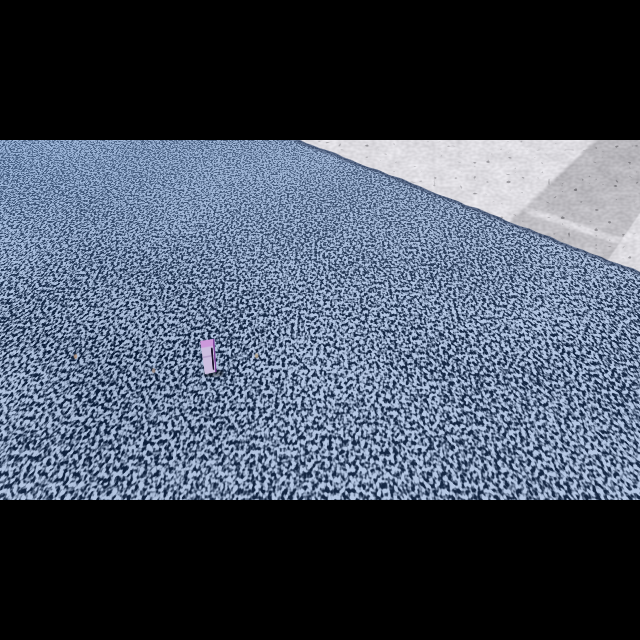
Write a three.js fragment shader that draws this texture.

```glsl
varying vec2 vUv;

vec2 hashGradient(vec2 cell) {
  vec3 h = fract(cell.xyx * vec3(0.1031, 0.1030, 0.0973));
  h += dot(h, h.yzx + 33.33);
  float angle = 6.2832 * fract((h.x + h.y) * h.z);
  return vec2(cos(angle), sin(angle));
}

float gradientNoise(vec2 p) {
  vec2 i = floor(p), f = fract(p);
  vec2 w = f * f * f * (f * (f * 6.0 - 15.0) + 10.0);
  vec2 e = vec2(1.0, 0.0);
  float low = mix(dot(hashGradient(i), f), dot(hashGradient(i + e), f - e), w.x);
  float high = mix(dot(hashGradient(i + e.yx), f - e.yx),
                   dot(hashGradient(i + 1.0), f - 1.0), w.x);
  return mix(low, high, w.y);
}

// Soft half-plane: 1 to the left of the direction a -> b
float leftOf(vec2 p, vec2 a, vec2 b, float blur) {
  vec2 d = normalize(b - a), q = p - a;
  return smoothstep(-blur, blur, d.x * q.y - d.y * q.x);
}

float band(float x, float lo, float hi, float blur) {
  return smoothstep(lo - blur, lo + blur, x) * (1.0 - smoothstep(hi - blur, hi + blur, x));
}

// Rubber granules, shrinking and losing contrast with distance
vec3 granules(vec2 p) {
  float depth = 1.25 - p.y;
  float far = smoothstep(0.46, 0.8, p.y);
  vec2 ground = vec2(p.x - 0.5, 0.75) / depth * 150.0 + 400.0;
  float grain = gradientNoise(ground) + 0.6 * gradientNoise(ground.yx * 1.73 + 91.0);
  float patches = gradientNoise(p * vec2(5.0, 9.0) + 7.0)
                + 0.5 * gradientNoise(p * vec2(17.0, 25.0));
  float tone = smoothstep(-0.42, 0.36, grain + 0.1 * patches + 0.02);
  tone = mix(tone * 1.25 - 0.2, 0.25 + tone * 0.66, far);
  tone -= 0.09 * exp(-dot(p - vec2(0.2, 0.42), p - vec2(0.2, 0.42)) * 25.0);
  vec3 color = vec3(0.18, 0.25, 0.36) + 0.51 * tone;
  return color + vec3(-0.03, 0.0, 0.03) * far * (1.0 - p.x);
}

// Pale paving with a greyer slab and a worn streak
vec3 concrete(vec2 p) {
  float slab = leftOf(p, vec2(0.931, 0.781), vec2(0.797, 0.654), 0.004)
             * leftOf(p, vec2(0.95, 0.594), vec2(1.0, 0.667), 0.002);
  float shade = mix(0.11, 0.15, smoothstep(0.62, 0.75, p.y));
  vec3 color = vec3(0.87, 0.865, 0.885) - slab * shade;
  float streak = abs(p.y - 0.668 + 0.33 * (p.x - 0.833));
  color += 0.09 * slab * (1.0 - smoothstep(0.002, 0.009, streak)) * band(p.x, 0.82, 0.97, 0.02);
  color += 0.07 * gradientNoise(p * vec2(150.0, 230.0));
  color += 0.06 * gradientNoise(p * vec2(30.0, 55.0));
  float pits = gradientNoise(p * vec2(95.0, 160.0) + 30.0);
  return color - 0.25 * smoothstep(0.38, 0.6, pits);
}

// Small upright lavender box with a dark slit
vec3 addBox(vec3 color, vec2 p) {
  float v = (p.y - 0.417) / 0.052;
  float u = (p.x - mix(0.320, 0.3125, v)) / mix(0.0185, 0.0225, v);
  float tilt = v - 0.07 * (u - 0.5);
  vec3 paint = mix(vec3(0.80, 0.75, 0.88), vec3(0.80, 0.60, 0.86),
                   smoothstep(0.76, 0.82, tilt));
  paint = mix(paint, vec3(0.62, 0.52, 0.72), 0.5 * band(tilt, 0.48, 0.53, 0.02));
  paint = mix(paint, vec3(0.50, 0.27, 0.62), smoothstep(0.86, 0.92, u));
  paint = mix(paint, vec3(0.10, 0.07, 0.17),
              band(u, 0.70, 0.83, 0.04) * band(v, 0.10, 0.76, 0.03));
  float shadow = band(p.x, 0.319, 0.348, 0.004) * band(p.y, 0.412, 0.421, 0.003);
  color *= 1.0 - 0.4 * shadow;
  return mix(color, paint, band(u, 0.0, 1.0, 0.05) * band(tilt, 0.0, 1.0, 0.02));
}

vec3 addLeaf(vec3 color, vec2 p, vec2 center, vec3 tint) {
  float d = length((p - center) * vec2(1.0, 0.75));
  return mix(color, tint, 0.8 * (1.0 - smoothstep(0.0015, 0.004, d)));
}

void main() {
  vec2 p = vUv;
  vec3 color = granules(p);
  color = addLeaf(color, p, vec2(0.118, 0.443), vec3(0.72, 0.58, 0.48));
  color = addLeaf(color, p, vec2(0.240, 0.421), vec3(0.58, 0.50, 0.46));
  color = addLeaf(color, p, vec2(0.401, 0.444), vec3(0.78, 0.70, 0.58));
  color = addBox(color, p);

  // Diagonal border with a thin dark rim
  vec2 start = vec2(0.469, 0.781), end = vec2(1.0, 0.575);
  vec2 rough = p + vec2(0.0, 0.003 * gradientNoise(p * 45.0));
  float rim = leftOf(rough + vec2(0.0, 0.005), start, end, 0.003);
  color = mix(color, vec3(0.20, 0.26, 0.38), 0.65 * rim);
  color = mix(color, concrete(p), leftOf(rough, start, end, 0.0012));

  // Black bars above and below
  color *= band(p.y, 0.21875, 0.78125, 0.0008);
  gl_FragColor = vec4(clamp(color, 0.0, 1.0), 1.0);
}
```
